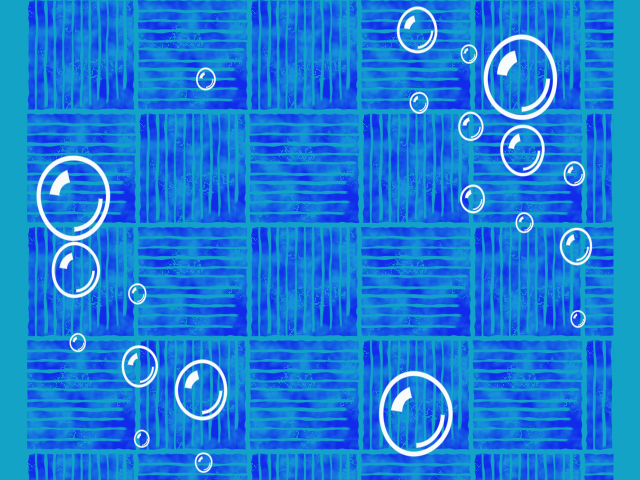
Reproduce this pattern procedurally as a Shadertoy shader.

```glsl
// Basket-weave of brushed blue stripe tiles on teal, with white bubbles drifting over it.

const vec3 TEAL = vec3(0.07, 0.64, 0.78);
const vec3 PALE_BLUE = vec3(0.09, 0.56, 0.86);
const vec3 DEEP_BLUE = vec3(0.07, 0.17, 0.92);
const vec3 WHITE = vec3(0.97, 0.985, 0.985);

// Lengths are fractions of the canvas height; y runs down from the top.
const vec2 PITCH = vec2(0.2326, 0.2361);
const vec2 ORIGIN = vec2(0.0525, -0.0035);
const vec2 CLOTH_SIDES = vec2(0.0565, 1.278);
const int BUBBLE_COUNT = 21;

vec2 hash2(vec2 p) {
    vec3 q = fract(p.xyx * vec3(0.1031, 0.1030, 0.0973));
    q += dot(q, q.yzx + 33.33);
    return fract((q.xx + q.yz) * q.zy);
}

float cornerSlope(vec2 corner, vec2 offset) {
    float angle = 6.2832 * hash2(corner).x;
    return dot(vec2(cos(angle), sin(angle)), offset);
}

float gradientNoise(vec2 p) {
    vec2 i = floor(p), f = p - i;
    vec2 u = f * f * f * (f * (f * 6.0 - 15.0) + 10.0);
    vec2 e = vec2(1.0, 0.0);
    return mix(mix(cornerSlope(i, f), cornerSlope(i + e, f - e), u.x),
               mix(cornerSlope(i + e.yx, f - e.yx), cornerSlope(i + 1.0, f - 1.0), u.x), u.y);
}

float fbm(vec2 p) {
    float sum = 0.0, amp = 1.0;
    for (int k = 0; k < 3; k++) {
        sum += amp * gradientNoise(p);
        p = p * 2.1 + 17.3;
        amp *= 0.55;
    }
    return sum;
}

float cover(float d, float aa) {
    return 1.0 - smoothstep(-aa, aa, d);
}

// Watercolour pigment, darker at two opposite corners, with pale curly flecks.
vec3 pigment(vec2 f, float seed, float strokeTone) {
    float corner = 0.5 * (1.0 - smoothstep(0.05, 0.35, distance(f, vec2(0.9))))
                 + 0.25 * (1.0 - smoothstep(0.05, 0.4, distance(f, vec2(0.12, 0.1))));
    float depth = 0.44 + 0.85 * fbm(f * 5.0 + seed) + 0.3 * (strokeTone - 0.5) + corner;
    vec3 col = mix(PALE_BLUE, DEEP_BLUE, clamp(depth, 0.0, 1.0));
    float vein = 1.0 - smoothstep(0.03, 0.13, abs(fbm(f * 11.0 + seed + 40.0)));
    float patches = smoothstep(0.0, 0.25, gradientNoise(f * 4.0 + seed + 9.0) - corner);
    return mix(col, mix(TEAL, PALE_BLUE, 0.3), 0.8 * vein * patches);
}

// One tile: painted strokes parted by wavering teal lines that stop short near the far corner.
vec3 stripeTile(vec2 f, float horizontal, float px) {
    float seed = 20.0 + 31.0 * horizontal;
    vec2 s = mix(f, f.yx, horizontal);
    float count = mix(12.0, 11.0, horizontal);
    float g = (s.x - 0.02) / 0.96 * count;
    float id = clamp(floor(g + 0.5), 1.0, count - 1.0);
    vec2 rnd = hash2(vec2(id, seed));
    float side = g - id - 0.2 * (rnd.x - 0.5) - 0.2 * gradientNoise(vec2(s.y * 4.0, id * 7.3 + seed));
    float halfWidth = 0.145 + 0.07 * (rnd.y - 0.5) + 0.09 * gradientNoise(vec2(s.y * 11.0, id * 3.7 + seed));
    float lineEnd = mix(1.03, 0.84, s.x * s.x) - 0.08 * rnd.y;
    float line = cover(abs(side) - halfWidth, px * count) * cover(s.y - lineEnd, 0.02);

    float strokeTone = hash2(vec2(id + step(0.0, side), seed + 5.0)).x;
    vec2 border = abs(f - 0.5) - vec2(mix(0.471, 0.485, horizontal), 0.477);
    float edge = max(border.x, border.y) + 0.014 * gradientNoise(f * 16.0 + seed);
    return mix(TEAL, pigment(f, seed, strokeTone), cover(edge, px) * (1.0 - line));
}

float arc(vec2 q, vec2 dir, float radius, float halfAngle, float halfWidth) {
    vec2 s = vec2(dot(q, dir), dir.x * q.y - dir.y * q.x);
    return max(abs(length(s) - radius) - halfWidth, (abs(atan(s.y, s.x)) - halfAngle) * radius);
}

// Hand-drawn oval outline, a broad glint above and a thin crescent below.
float bubble(vec2 p, float r, float px, float seed) {
    vec2 q = p / (r * vec2(1.0, 1.16));
    if (dot(q, q) > 1.8) return 0.0;
    float wobble = 0.015 * sin(3.0 * atan(q.y, q.x) + seed);
    float d = abs(length(q) - 0.95 + wobble) - 0.047 - 0.0008 / r;
    d = min(d, arc(q, vec2(-0.75, -0.66), 0.52, 0.6, 0.14 + wobble));
    d = min(d, arc(q, vec2(0.707), 0.75, 0.75, 0.055));
    return cover(d, px / r);
}

// Lattice scatter that leaves a clear band between the left and right drifts.
vec2 bubbleCentre(float i) {
    vec2 t = fract(vec2(0.09, 0.407) + i * vec2(0.715, 0.737));
    float x = t.x < 0.5 ? mix(0.07, 0.53, t.x * 2.0) : mix(0.85, 1.235, t.x * 2.0 - 1.0);
    return vec2(x, mix(0.025, 0.975, t.y));
}

float bubbleRadius(float i) {
    if (i < 3.0) return 0.076;
    if (i > 5.0 && i < 12.0) return mix(0.054, 0.033, (i - 6.0) / 5.0);
    return mix(0.015, 0.026, hash2(vec2(i, 3.0)).x);
}

void mainImage(out vec4 fragColor, in vec2 fragCoord) {
    float px = 0.75 / iResolution.y;
    vec2 p = vec2(fragCoord.x, iResolution.y - fragCoord.y) / iResolution.y;

    // Chequered stripe directions inside plain side margins.
    vec2 grid = (p - ORIGIN) / PITCH;
    vec2 cell = floor(grid);
    vec3 tile = stripeTile(grid - cell, mod(cell.x + cell.y, 2.0), px / PITCH.x);
    float margin = max(CLOTH_SIDES.x - p.x, p.x - CLOTH_SIDES.y);
    vec3 col = mix(TEAL, tile, cover(margin, px));

    for (int k = 0; k < BUBBLE_COUNT; k++) {
        float i = float(k);
        col = mix(col, WHITE, bubble(p - bubbleCentre(i), bubbleRadius(i), px, i * 2.4));
    }
    fragColor = vec4(col, 1.0);
}
```
